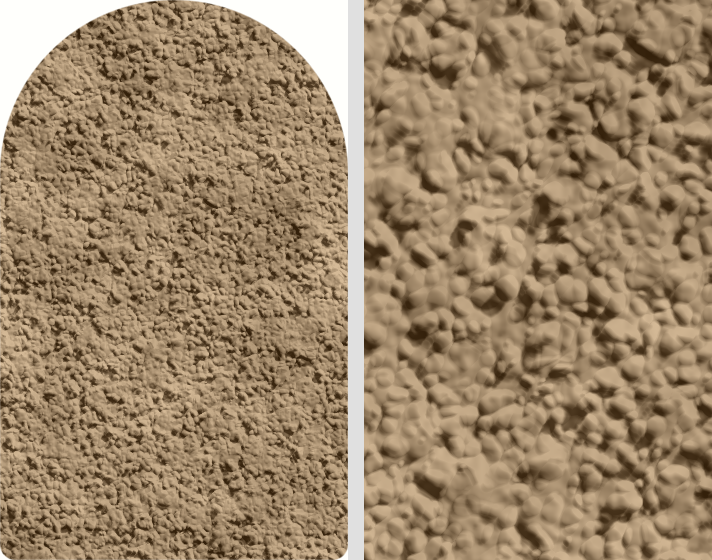
Left, the full canvas; right, a detail of the centre.
A Shadertoy shader for this texture:

```glsl
// Dry, crumbly soil inside an arched window on white.
// Scattered domes and noise form a height field, which is lit from the upper
// right with a slope term and a short shadow march, then mapped to browns.

const vec3 PAPER = vec3(1.0, 1.0, 0.99);
const vec3 SOIL_DARK = vec3(0.20, 0.125, 0.04);
const vec3 SOIL_LIGHT = vec3(0.80, 0.695, 0.56);
const vec2 LIGHT_DIR = vec2(0.6, 0.8);
const float LIGHT_SLOPE = 0.5;
const int SHADOW_STEPS = 6;

vec2 hash22(vec2 p) {
    vec3 q = fract(vec3(p.xyx) * vec3(0.1031, 0.1030, 0.0973));
    q += dot(q, q.yzx + 33.33);
    return fract((q.xx + q.yz) * q.zy);
}

float noise(vec2 p) {
    vec2 cell = floor(p);
    vec2 f = fract(p);
    f = f * f * (3.0 - 2.0 * f);
    float low = mix(hash22(cell).x, hash22(cell + vec2(1, 0)).x, f.x);
    float high = mix(hash22(cell + vec2(0, 1)).x, hash22(cell + vec2(1, 1)).x, f.x);
    return mix(low, high, f.y);
}

// Highest of the scattered round domes around p, 0 to 1
float lumps(vec2 p, float minRadius, float maxRadius) {
    vec2 cell = floor(p);
    float top = 0.0;
    for (int y = -1; y <= 1; y++) {
        for (int x = -1; x <= 1; x++) {
            vec2 id = cell + vec2(x, y);
            vec2 offset = p - id - hash22(id);
            float radius = mix(minRadius, maxRadius, hash22(id + 71.0).y);
            float dome = 1.0 - dot(offset, offset) / (radius * radius);
            top = max(top, dome * radius / maxRadius);
        }
    }
    return top;
}

vec2 warp(vec2 p, float scale, float amount) {
    vec2 shift = vec2(noise(p * scale + 13.0), noise(p * scale + 57.0));
    return p + amount * (shift - 0.5);
}

// Ground height: broad swells, clods, crumbs and grit
float soilHeight(vec2 p) {
    vec2 bent = warp(p, 42.0, 0.012);
    float clod = lumps(bent * 11.0 + 5.0, 0.1, 0.6);
    float crumb = lumps(bent * 27.0 + 19.0, 0.15, 0.7);
    float grain = lumps(bent * 58.0 + 43.0, 0.2, 0.7);
    float roughness = mix(1.1, 0.7, smoothstep(0.15, 0.6, clod));
    float grit = 0.015 * noise(p * 68.0) + 0.0065 * noise(p * 125.0 + 9.0);
    return 0.035 * noise(p * 7.0) + 0.024 * clod
         + roughness * (0.016 * crumb + 0.012 * grain + grit);
}

// How deep the point lies below the light ray grazing its neighbours
float shadowDepth(vec2 p, float ground) {
    float depth = 0.0;
    for (int i = 1; i <= SHADOW_STEPS; i++) {
        float reach = 0.005 * float(i);
        float blocker = soilHeight(p + LIGHT_DIR * reach);
        depth = max(depth, blocker - ground - LIGHT_SLOPE * reach);
    }
    return depth;
}

vec3 soilColor(vec2 p) {
    float ground = soilHeight(p);
    float reach = 0.0045;
    float slope = (ground - soilHeight(p + LIGHT_DIR * reach)) / reach;
    float shadow = smoothstep(0.0, 0.011, shadowDepth(p, ground));
    float patches = noise(p * 5.0 + 31.0) + noise(p * 13.0 + 83.0) - 1.0;
    float speckle = noise(p * 150.0) - 0.5;
    float tone = 0.74 + 0.20 * clamp(slope, -1.2, 1.0) - 0.42 * shadow;
    tone += 0.16 * patches + 0.10 * speckle;
    return mix(SOIL_DARK, SOIL_LIGHT, clamp(tone, 0.0, 1.06));
}

// Signed distance to a box with a round top and small lower corners
float archDistance(vec2 p, vec2 halfSize, float topRadius, float footRadius) {
    float radius = p.y > 0.0 ? topRadius : footRadius;
    vec2 q = abs(p) - halfSize + radius;
    return min(max(q.x, q.y), 0.0) + length(max(q, 0.0)) - radius;
}

void mainImage(out vec4 fragColor, in vec2 fragCoord) {
    vec2 p = fragCoord / iResolution.x;
    vec2 halfSize = 0.5 * iResolution.xy / iResolution.x;
    float pixel = 1.0 / iResolution.x;
    float edge = archDistance(p - halfSize, halfSize, 0.5, 0.045);
    float outside = smoothstep(-pixel, pixel, edge);
    fragColor = vec4(mix(soilColor(p), PAPER, outside), 1.0);
}
```
